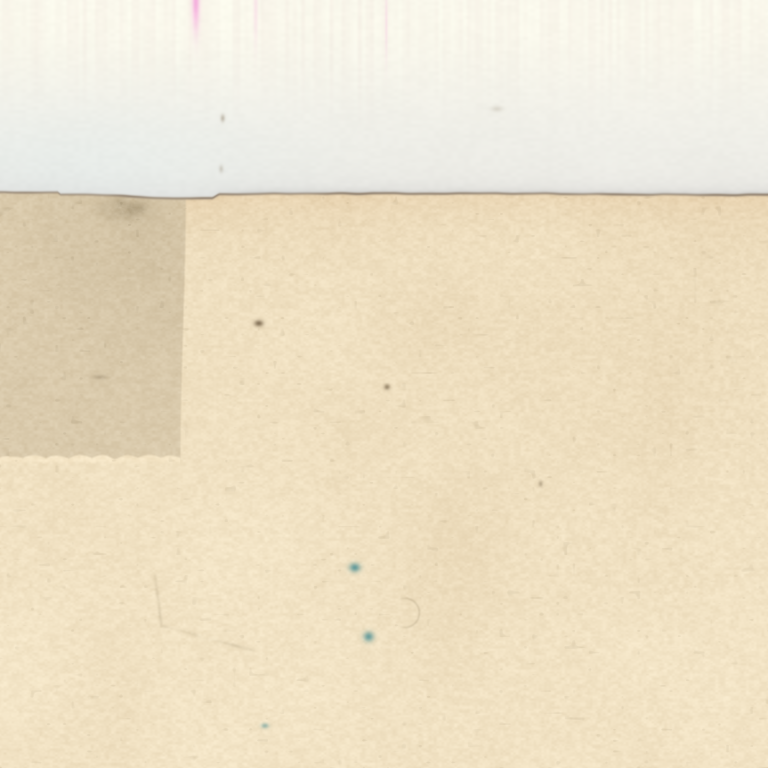
Reproduce this texture procedurally as a Shadertoy shader.

```glsl
const vec3 PAPER = vec3(0.947, 0.888, 0.768);
const vec3 PAPER_SHADE = vec3(0.918, 0.850, 0.722);
const vec3 EDGE_TAN = vec3(0.905, 0.815, 0.675);
const vec3 TAPE = vec3(0.842, 0.780, 0.662);
const vec3 BACKING_TOP = vec3(0.978, 0.968, 0.922);
const vec3 BACKING_LOW = vec3(0.938, 0.936, 0.910);
const vec3 BACKING_COOL = vec3(0.910, 0.932, 0.920);
const vec3 EDGE_LINE = vec3(0.59, 0.53, 0.46);
const vec3 PINK = vec3(0.96, 0.70, 0.87);
const vec3 TEAL = vec3(0.38, 0.60, 0.60);
const vec3 BROWN = vec3(0.47, 0.40, 0.30);
const float EDGE_Y = 0.7465;
const float TAPE_BOTTOM = 0.403;
const float GRAIN = 0.060;

float hash(vec2 p) {
    vec3 q = fract(vec3(p.xyx) * 0.1031);
    q += dot(q, q.yzx + 33.33);
    return fract((q.x + q.y) * q.z);
}

float noise(vec2 p) {
    vec2 i = floor(p), f = fract(p);
    f = f * f * (3.0 - 2.0 * f);
    return mix(mix(hash(i), hash(i + vec2(1, 0)), f.x),
               mix(hash(i + vec2(0, 1)), hash(i + 1.0), f.x), f.y);
}

float fbm(vec2 p) {
    float sum = 0.0, amp = 0.5;
    for (int i = 0; i < 4; i++) {
        sum += amp * noise(p);
        p = p * 2.03 + 17.7;
        amp *= 0.5;
    }
    return sum / 0.9375;
}

// Soft elliptical spot, one at its centre
float spot(vec2 p, vec2 centre, vec2 size) {
    vec2 d = (p - centre) / size;
    return exp(-dot(d, d));
}

float segment(vec2 p, vec2 a, vec2 b) {
    vec2 d = b - a;
    return length(p - a - d * clamp(dot(p - a, d) / dot(d, d), 0.0, 1.0));
}

// Height of the paper's upper edge, with torn steps on the left
float edgeHeight(float x) {
    float y = EDGE_Y + 0.0015 * smoothstep(0.28, 0.40, x) - 0.002 * smoothstep(0.6, 1.0, x);
    y += 0.003 * (1.0 - smoothstep(0.074, 0.080, x));
    y -= 0.005 * smoothstep(0.10, 0.25, x) * (1.0 - smoothstep(0.275, 0.287, x));
    return y + 0.0012 * (noise(vec2(x * 45.0, 3.0)) - 0.5);
}

vec3 backing(vec2 p, float above) {
    vec3 col = mix(BACKING_LOW, BACKING_TOP, smoothstep(0.80, 0.98, p.y));
    col = mix(col, BACKING_COOL, 0.75 * spot(p, vec2(0.10, 0.785), vec2(0.27, 0.075)));
    // Fine vertical scan streaks fading downward
    float fade = smoothstep(0.83, 1.0, p.y + 0.05 * noise(vec2(p.x * 60.0, 9.0)));
    float streak = noise(vec2(p.x * 190.0, p.y * 3.0)) - 0.5;
    col += fade * streak * vec3(0.014, 0.030, 0.024);
    float pink = spot(p, vec2(0.255, 1.0), vec2(0.0048, 0.038));
    pink += 0.25 * spot(p, vec2(0.503, 0.97), vec2(0.002, 0.045));
    pink += 0.25 * spot(p, vec2(0.333, 0.99), vec2(0.003, 0.045));
    col = mix(col, PINK, min(pink, 1.0));
    // Shadow and faint mottling
    col -= vec3(0.045, 0.047, 0.035) * exp(-above / 0.022);
    col -= 0.11 * exp(-above / 0.0035) * smoothstep(0.26, 0.34, p.x);
    col += 0.014 * (noise(p * vec2(130.0, 220.0)) - 0.5) + 0.012 * (fbm(p * 14.0) - 0.5);
    col = mix(col, BROWN, 0.35 * spot(p, vec2(0.290, 0.846), vec2(0.003, 0.005)));
    col = mix(col, BROWN, 0.22 * spot(p, vec2(0.288, 0.780), vec2(0.003, 0.005)));
    return mix(col, BROWN, 0.16 * spot(p, vec2(0.647, 0.858), vec2(0.007, 0.004)));
}

vec3 sheet(vec2 p, float below) {
    float cloud = fbm(p * 7.0 + 4.0);
    float shade = 0.50 * smoothstep(0.15, 0.75, p.y) + 1.1 * (cloud - 0.5);
    shade += 0.50 * spot(p, vec2(0.59, 0.27), vec2(0.055, 0.12));
    shade += 0.40 * spot(p, vec2(0.89, 0.52), vec2(0.10, 0.13));
    vec3 col = mix(PAPER, PAPER_SHADE, clamp(shade, -0.25, 1.0));
    col = mix(col, EDGE_TAN, 0.75 * exp(-below / 0.028) * (0.6 + 0.8 * cloud));

    // Tape with a slanted side and a serrated lower edge
    float side = mix(0.235, 0.242, smoothstep(TAPE_BOTTOM, EDGE_Y, p.y));
    float serration = 0.0035 * abs(sin(p.x * 105.0)) + 0.003 * (noise(vec2(p.x * 60.0, 1.0)) - 0.5);
    float lower = p.y - TAPE_BOTTOM - serration;
    float tape = smoothstep(-0.002, 0.002, side - p.x) * smoothstep(-0.002, 0.002, lower);
    vec3 tapeCol = TAPE + 0.06 * (cloud - 0.5);
    tapeCol -= 0.025 * spot(p, vec2(0.20, 0.70), vec2(0.06, 0.08));
    tapeCol -= 0.16 * spot(p, vec2(0.163, 0.728), vec2(0.026, 0.013)) * fbm(p * 70.0) * 1.6;
    col = mix(col, tapeCol, tape * 0.94);
    col += 0.025 * spot(vec2(lower, 0.0), vec2(-0.004, 0.0), vec2(0.004, 1.0)) * step(p.x, side);

    // Fibrous grain, slightly stretched sideways
    float grain = 0.6 * noise(p * vec2(150.0, 215.0)) + 0.4 * noise(p * vec2(300.0, 370.0) + 31.0) - 0.5;
    col += GRAIN * grain * vec3(0.85, 1.0, 1.2);
    float fleck = smoothstep(0.86, 1.0, noise(p * vec2(95.0, 140.0) + 71.0));
    col -= 0.045 * fleck;

    // Ink and dirt specks
    col = mix(col, BROWN, 0.85 * spot(p, vec2(0.337, 0.579), vec2(0.0058, 0.0042)));
    col = mix(col, BROWN, 0.65 * spot(p, vec2(0.504, 0.496), vec2(0.0040, 0.0038)));
    col = mix(col, BROWN, 0.40 * spot(p, vec2(0.704, 0.370), vec2(0.0030, 0.0040)));
    col = mix(col, BROWN, 0.28 * spot(p, vec2(0.130, 0.509), vec2(0.0090, 0.0030)));
    col = mix(col, TEAL, 0.95 * spot(p, vec2(0.462, 0.261), vec2(0.0070, 0.0058)));
    col = mix(col, TEAL, 0.90 * spot(p, vec2(0.480, 0.171), vec2(0.0066, 0.0064)));
    col = mix(col, TEAL, 0.55 * spot(p, vec2(0.345, 0.055), vec2(0.0050, 0.0035)));

    // Faint crease and curled hair
    vec2 bend = vec2(0.210, 0.185);
    float crease = min(segment(p, vec2(0.202, 0.25), bend), segment(p, bend, vec2(0.33, 0.153)));
    col -= 0.09 * exp(-pow(crease / 0.0025, 2.0)) * noise(p * 75.0);
    vec2 c = p - vec2(0.527, 0.202);
    float hair = exp(-pow((length(c) - 0.019) / 0.0018, 2.0)) * smoothstep(-0.012, 0.006, c.x);
    return col - 0.07 * hair;
}

void mainImage(out vec4 fragColor, in vec2 fragCoord) {
    vec2 p = fragCoord / iResolution.xy;
    float above = p.y - edgeHeight(p.x);
    vec3 col = mix(sheet(p, max(-above, 0.0)), backing(p, max(above, 0.0)), smoothstep(-0.0015, 0.0015, above));
    float line = exp(-pow(above / 0.0020, 2.0)) * (0.60 + 0.35 * noise(vec2(p.x * 30.0, 5.0)));
    col = mix(col, EDGE_LINE, line);
    fragColor = vec4(clamp(col, 0.0, 1.0), 1.0);
}
```
